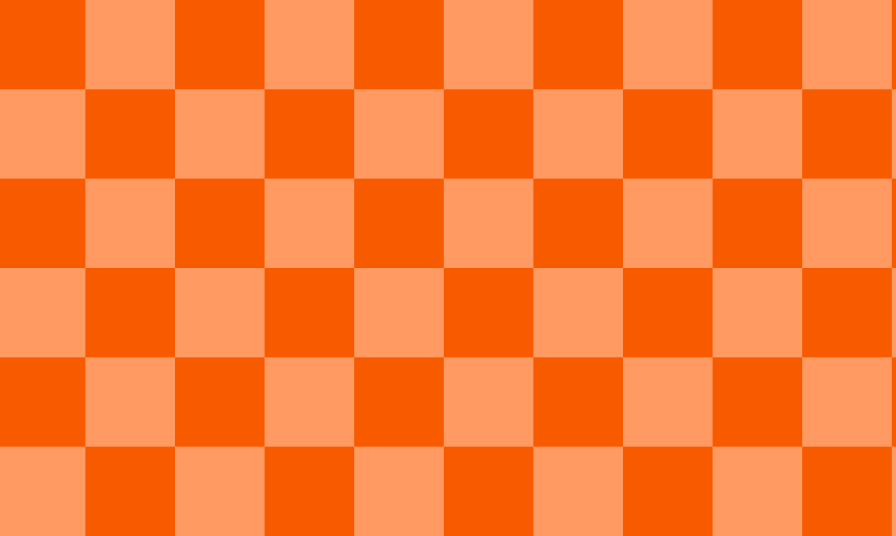
Write a Shadertoy shader that draws this pattern.

```glsl
// A two-tone orange checkerboard, ten squares across and six down.
// Each axis is a box-filtered square wave; their product picks the colour.
// Even counts on both axes make the board wrap without a seam.

const vec2 SQUARES = vec2(10.0, 6.0);
const vec2 SHIFT = vec2(0.047, 0.0);   // board offset, in squares
const vec3 DEEP_ORANGE = vec3(0.973, 0.353, 0.0);
const vec3 PALE_ORANGE = vec3(1.0, 0.604, 0.384);

// Wave of period 2 running from -1 to 1, averaged over the given width.
vec2 squareWave(vec2 p, vec2 width) {
    vec2 edgeDistance = 0.5 - abs(mod(p + 0.5, 2.0) - 1.0);
    return clamp(2.0 * edgeDistance / width, -1.0, 1.0);
}

// Coverage of the pale squares: 1 inside, 0 outside, smooth at the edges.
float checker(vec2 p, vec2 width) {
    vec2 wave = squareWave(p, width);
    return 0.5 + 0.5 * wave.x * wave.y;
}

void mainImage(out vec4 fragColor, in vec2 fragCoord) {
    // Canvas position and pixel footprint, both measured in squares
    vec2 pixel = SQUARES / iResolution.xy;
    vec2 p = fragCoord * pixel + SHIFT;

    fragColor = vec4(mix(DEEP_ORANGE, PALE_ORANGE, checker(p, pixel)), 1.0);
}
```
